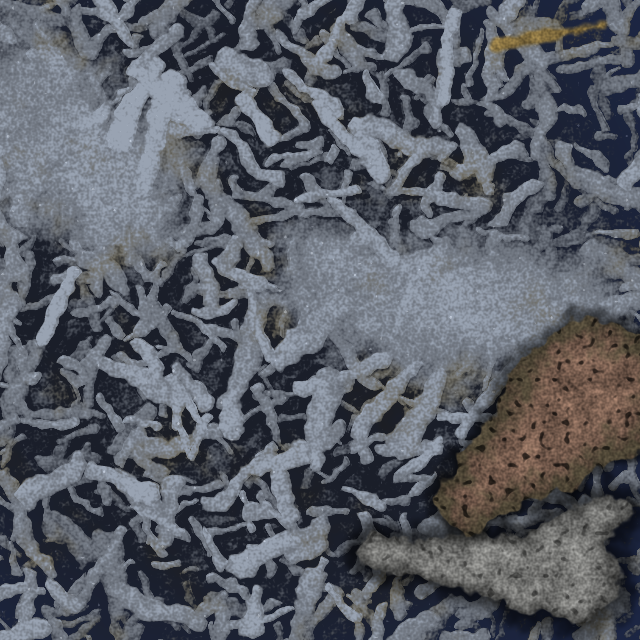
Reproduce this texture procedurally as a Shadertoy shader.

```glsl
#define STICK_CELLS 8.5
#define LAYER_RATIO 1.55
#define RELIEF_STEP 0.004
#define SHADOW_REACH 0.013
#define GRAIN 0.24
#define DEEP vec3(0.10, 0.11, 0.135)
#define SLATE vec3(0.28, 0.30, 0.34)
#define ASH vec3(0.44, 0.465, 0.505)
#define PALE vec3(0.60, 0.64, 0.70)
#define NAVY vec3(0.11, 0.15, 0.27)
#define RUST vec3(0.50, 0.39, 0.33)
#define OCHRE vec3(0.56, 0.47, 0.27)

vec2 hash2(vec2 p) {
    vec3 q = fract(p.xyx * vec3(0.1031, 0.1030, 0.0973));
    q += dot(q, q.yzx + 33.33);
    return fract((q.xx + q.yz) * q.zy);
}

float corner(vec2 cell, vec2 offset) {
    float a = 6.2832 * hash2(cell).x;
    return dot(vec2(cos(a), sin(a)), offset);
}

// Gradient noise, about -0.7 to 0.7
float gnoise(vec2 p) {
    vec2 i = floor(p), f = p - i, e = vec2(1, 0);
    vec2 u = f * f * f * (f * (f * 6.0 - 15.0) + 10.0);
    return mix(mix(corner(i, f), corner(i + e, f - e), u.x),
               mix(corner(i + e.yx, f - e.yx), corner(i + 1.0, f - 1.0), u.x), u.y);
}

float fbm(vec2 p) {
    float sum = 0.0, amp = 0.6;
    for (int i = 0; i < 4; i++) {
        sum += amp * gnoise(p);
        p = mat2(1.6, 1.2, -1.2, 1.6) * p + 17.3;
        amp *= 0.55;
    }
    return sum;
}

// Signed distance to a tapered capsule
float capsule(vec2 p, vec2 a, vec2 b, float ra, float rb) {
    vec2 axis = b - a;
    float t = clamp(dot(p - a, axis) / dot(axis, axis), 0.0, 1.0);
    return length(p - a - axis * t) - mix(ra, rb, t);
}

float smax(float a, float b, float k) {
    float t = max(k - abs(a - b), 0.0) / k;
    return max(a, b) + t * t * k * 0.25;
}

// Height of one layer of scattered coral sticks
float sticks(vec2 p, float seed) {
    vec2 home = floor(p);
    float top = 0.0;
    for (int y = -1; y <= 1; y++)
    for (int x = -1; x <= 1; x++) {
        vec2 cell = home + vec2(x, y);
        vec2 place = hash2(cell + seed), shape = hash2(cell + seed + 51.7);
        vec2 size = hash2(cell + seed + 93.1);
        float angle = 6.2832 * shape.x;
        vec2 arm = vec2(cos(angle), sin(angle)) * mix(0.22, 0.74, size.x);
        float radius = mix(0.13, 0.23, size.y);
        float d = capsule(p, cell + place - arm, cell + place + arm, radius * 0.75, radius);
        float inside = clamp(-d / radius, 0.0, 1.0);
        float dome = sqrt(inside * (2.0 - inside));
        top = max(top, smoothstep(0.0, 0.25, inside) * (0.2 + 0.38 * shape.y + 0.4 * dome));
    }
    return top;
}

// Rubble partly buried by sand
float height(vec2 p) {
    vec2 bend = vec2(gnoise(p * 13.0), gnoise(p * 13.0 + 40.0)) * 0.022;
    bend += vec2(gnoise(p * 55.0), gnoise(p * 55.0 + 70.0)) * 0.007;
    vec2 q = (p + bend) * STICK_CELLS;
    float h = 0.0;
    for (int i = 0; i < 3; i++) {
        h = max(h, sticks(q, float(i) * 37.0) * (1.0 - 0.12 * float(i)));
        q = q * LAYER_RATIO + 5.3;
    }
    float rough = fbm(p * 22.0);
    float drift = capsule(p, vec2(0.04, 0.80), vec2(0.17, 0.72), 0.10, 0.08);
    drift = min(drift, capsule(p, vec2(0.55, 0.56), vec2(0.86, 0.50), 0.07, 0.07));
    float sand = smoothstep(0.14, -0.05, drift + 0.12 * fbm(p * 7.0));
    float ground = 0.12 + 0.68 * sand + 0.35 * rough * (1.0 - 0.65 * sand);
    return smax(h + 0.16 * rough, ground, 0.12);
}

void mainImage(out vec4 fragColor, in vec2 fragCoord) {
    vec2 p = fragCoord / iResolution.xy;
    float h = height(p);

    // Soft light from the upper left and shade in the gaps
    vec2 e = vec2(RELIEF_STEP, 0.0);
    float slope = (height(p + e) - h) - (height(p + e.yx) - h);
    vec2 s = vec2(SHADOW_REACH, SHADOW_REACH * 0.6);
    float around = 0.5 * (height(p + s * vec2(-1, 1)) + height(p + s * vec2(1, -0.6)));
    float shade = max(around - h, 0.0);
    float grain = gnoise(p * 230.0) + 0.8 * gnoise(p * 115.0 + 9.0);
    float patches = fbm(p * 4.5 + 3.0);
    float rim = smoothstep(0.36, 0.80, length(p - vec2(0.38, 0.54)));
    float tone = 0.04 + 0.98 * h - 0.75 * shade + clamp(slope * 0.4, -0.13, 0.13);
    tone += GRAIN * grain + 0.32 * patches - 0.17 * rim;

    // Rubble colours
    vec3 col = mix(DEEP, SLATE, smoothstep(0.05, 0.36, tone));
    col = mix(col, ASH, smoothstep(0.30, 0.66, tone));
    col = mix(col, PALE, smoothstep(0.62, 1.0, tone));
    float algae = smoothstep(0.0, 0.4, fbm(p * 9.0 + 21.0)) * smoothstep(0.9, 0.4, tone);
    col *= mix(vec3(1.0), vec3(1.10, 1.0, 0.80), algae);
    col = mix(col, NAVY, smoothstep(0.38, 0.05, tone) * (0.2 + 0.75 * rim));
    col += 0.16 * smoothstep(0.46, 0.6, gnoise(p * 120.0 + 60.0));

    // Larger pieces: ochre twig, pale slab and pitted rust boulder
    float wobble = 0.035 * fbm(p * 13.0) + 0.012 * gnoise(p * 50.0);
    float pits = smoothstep(0.22, 0.45, gnoise(p * 75.0));
    float lumps = fbm(p * 26.0);
    float twig = capsule(p, vec2(0.78, 0.93), vec2(0.94, 0.96), 0.012, 0.009) + wobble * 0.4;
    col = mix(col, OCHRE * (0.9 + 0.5 * lumps + 0.3 * grain), smoothstep(0.004, -0.006, twig));

    float slab = capsule(p, vec2(0.59, 0.14), vec2(0.90, 0.10), 0.022, 0.070);
    slab = min(slab, capsule(p, vec2(0.86, 0.12), vec2(0.95, 0.20), 0.06, 0.028)) + wobble;
    col *= mix(0.4, 1.0, smoothstep(0.0, 0.045, slab));
    vec3 stone = mix(ASH, vec3(0.47, 0.46, 0.43), 0.7) * (1.02 + 0.5 * lumps + 0.35 * grain);
    stone *= (1.0 - 0.4 * pits) * mix(0.6, 1.0, smoothstep(0.0, -0.025, slab));
    col = mix(col, stone, smoothstep(0.003, -0.003, slab));

    float boulder = capsule(p, vec2(0.735, 0.225), vec2(0.925, 0.385), 0.052, 0.118) + wobble;
    col *= mix(0.45, 1.0, smoothstep(0.0, 0.03, boulder));
    vec3 rust = mix(vec3(0.29, 0.26, 0.20), RUST, smoothstep(0.0, -0.06, boulder + 0.08 * lumps));
    rust *= (0.95 + 0.6 * lumps + 0.35 * grain) * (1.0 - 0.65 * pits);
    col = mix(col, rust, smoothstep(0.003, -0.003, boulder));

    fragColor = vec4(clamp(col, 0.0, 1.0), 1.0);
}
```
